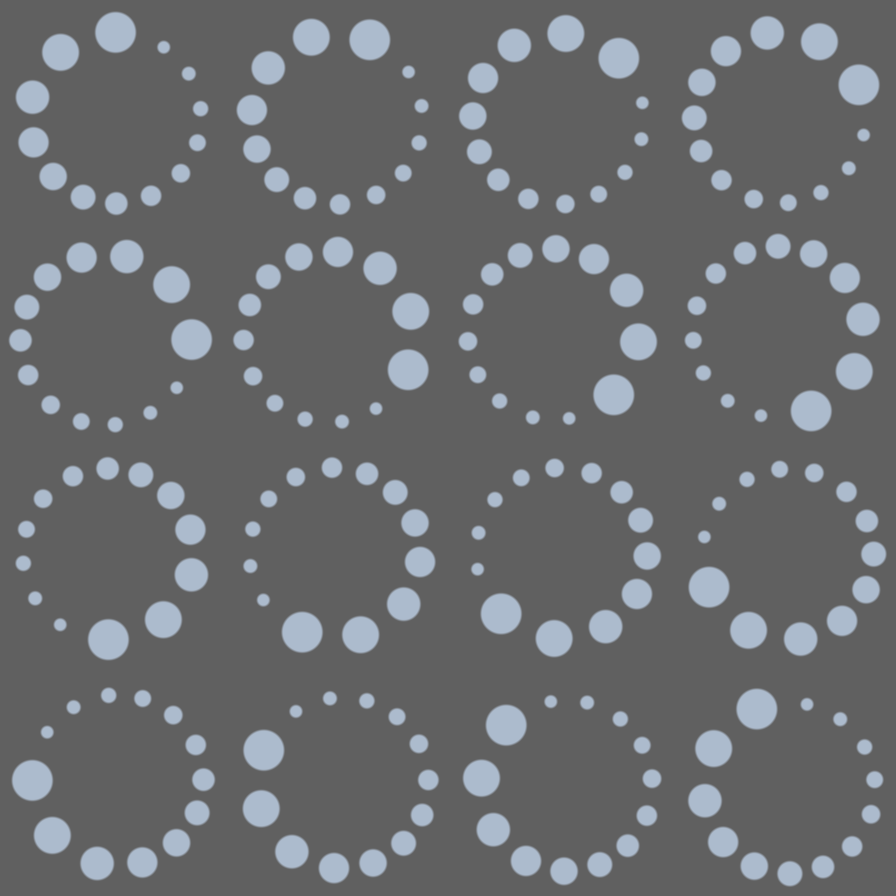
Write a WebGL 1 fragment shader that draws this pattern.

```glsl
precision highp float;

uniform vec2 u_resolution;

const float GRID = 4.0;            // repeats across and down
const int DOTS = 13;               // dots in each ring
const float RING_RADIUS = 0.382;   // lengths are in cell widths
const float HEAD_RADIUS = 0.0905;
const float SHRINK = 0.906;        // radius ratio between neighbouring dots
const float DOT_STEP = 24.0;       // angles are in degrees
const float HEAD_SPREAD = 37.0;    // extra angle opened up near the head
const float SPREAD_DOTS = 3.7;     // number of dots that share it
const float RIPPLE = 0.8;          // slight unevenness of the spacing
const float RIPPLE_PERIOD = 3.5;
const float SHIFT = 0.031;         // ring centre leans away from its head
const float SHIFT_ANGLE = 211.0;
const float EDGE = 0.007;
const vec3 BACKGROUND = vec3(0.378);
const vec3 DOT_COLOUR = vec3(0.675, 0.732, 0.802);
const float TAU = 6.283185;

vec2 polar(float degreesAround, float radius) {
  float a = radians(degreesAround);
  return radius * vec2(cos(a), sin(a));
}

// Angle of a dot behind the head: wide gaps first, then nearly even ones.
float trailAngle(float i) {
  float spread = HEAD_SPREAD * sin(0.25 * TAU * min(i / SPREAD_DOTS, 1.0));
  float ripple = -RIPPLE * cos(TAU * (i - 3.0) / RIPPLE_PERIOD) * step(0.5, i);
  return DOT_STEP * i + spread + ripple;
}

// Signed distance to a ring of shrinking dots.
float ringDistance(vec2 p, float headAngle) {
  p -= polar(headAngle + SHIFT_ANGLE, SHIFT);
  float nearest = 1.0;
  float radius = HEAD_RADIUS;
  for (int i = 0; i < DOTS; i++) {
    vec2 centre = polar(headAngle + trailAngle(float(i)), RING_RADIUS);
    nearest = min(nearest, length(p - centre) - radius);
    radius *= SHRINK;
  }
  return nearest;
}

void main() {
  vec2 grid = gl_FragCoord.xy / u_resolution * GRID;
  vec2 cell = floor(grid);

  // The head turns clockwise, one full turn over all cells in reading order.
  float frame = cell.x + GRID * (GRID - 1.0 - cell.y);
  float headAngle = 90.0 - 360.0 * frame / (GRID * GRID);

  float d = ringDistance(fract(grid) - 0.5, headAngle);
  float pixel = GRID / min(u_resolution.x, u_resolution.y);
  float edge = max(EDGE, 0.7 * pixel);
  float dots = 1.0 - smoothstep(-edge, edge, d);
  gl_FragColor = vec4(mix(BACKGROUND, DOT_COLOUR, dots), 1.0);
}
```
